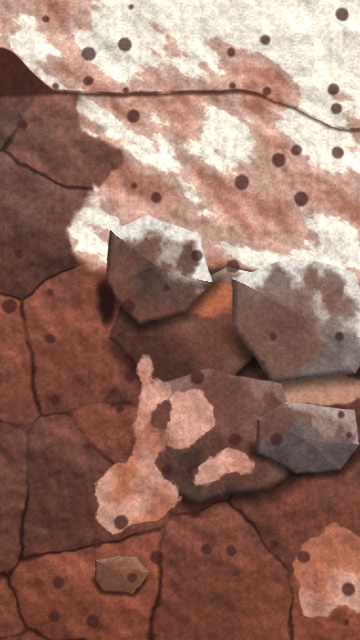
Write a Shadertoy shader that draws this texture.

```glsl
// Sunlit pink sandstone above shaded brown boulders, with pale patches and dark spots.

float hash(vec2 p) {
    return fract(sin(dot(p, vec2(127.1, 311.7))) * 43758.5453);
}

float noise(vec2 p) {
    vec2 i = floor(p), f = fract(p);
    f = f * f * (3.0 - 2.0 * f);
    return mix(mix(hash(i), hash(i + vec2(1, 0)), f.x),
               mix(hash(i + vec2(0, 1)), hash(i + vec2(1, 1)), f.x), f.y);
}

float fbm(vec2 p) {
    float sum = 0.0, amp = 0.5;
    for (int i = 0; i < 6; i++) {
        sum += amp * noise(p);
        p = mat2(1.6, 1.2, -1.2, 1.6) * p + 7.3;
        amp *= 0.5;
    }
    return sum;
}

float blob(vec2 p, vec2 center, vec2 radius) {
    return (length((p - center) / radius) - 1.0) * min(radius.x, radius.y);
}

// Large fractured slabs: x = tone, y = distance to the crack, z = slope to the light
vec3 slabs(vec2 p) {
    vec2 cell = floor(p), toNear = vec2(0), id = vec2(0);
    float first = 9.0, second = 9.0;
    for (int k = 0; k < 9; k++) {
        vec2 g = cell + vec2(k % 3 - 1, k / 3 - 1);
        vec2 v = g + 0.15 + 0.7 * vec2(hash(g), hash(g + 41.0)) - p;
        float d = length(v);
        if (d < first) { second = first; first = d; toNear = v; id = g; }
        else second = min(second, d);
    }
    return vec3(hash(id + 9.0), second - first, -dot(toNear, vec2(0.4, 0.9)));
}

// Faceted stone with a sun-bleached top and a shadow beneath
void boulder(inout vec3 col, vec2 p, vec2 center, vec2 radius, float seed, vec3 tint, float bleach) {
    vec2 q = (p - center) / radius, normal = vec2(0, 1);
    float d = -1.0;
    for (int i = 0; i < 7; i++) {
        float fi = float(i), a = (fi + 0.6 * hash(vec2(seed, fi))) * 0.8976;
        vec2 dir = vec2(cos(a), sin(a));
        float e = dot(q, dir) / (0.86 + 0.2 * hash(vec2(fi, seed + 3.0)));
        if (e > d) { d = e; normal = dir; }
    }
    d -= 1.0;
    float light = dot(normal, vec2(0.45, 0.89));
    float grit = fbm(p * 17.0 + seed);
    float under = smoothstep(0.28, 0.0, d) * smoothstep(0.1, -0.5, q.y);
    col *= 1.0 - 0.55 * under;
    vec3 stone = tint * (0.88 + 0.16 * light + 0.5 * (grit - 0.5));
    stone = mix(stone, vec3(0.47, 0.29, 0.23), 0.6 * smoothstep(0.45, 0.65, fbm(p * 6.0 + seed)));
    float rim = smoothstep(-0.34, -0.08, d + 0.9 * (grit - 0.5)) * smoothstep(0.2, 0.65, light);
    float chalk = smoothstep(0.52, 0.68, grit) * smoothstep(-0.3, 0.5, q.x + q.y);
    stone = mix(stone, vec3(0.92, 0.89, 0.85), bleach * max(rim, 0.5 * chalk));
    stone *= 1.0 - 0.4 * smoothstep(-0.1, 0.0, d) * smoothstep(0.1, -0.4, light);
    col = mix(col, stone, smoothstep(0.02, -0.02, d));
}

void mainImage(out vec4 fragColor, in vec2 fragCoord) {
    vec2 uv = fragCoord / iResolution.xy;
    vec2 p = vec2(uv.x, uv.y * 1.778);
    vec2 wobble = vec2(fbm(p * 6.0), fbm(p * 6.0 + 31.0)) - 0.5;
    vec2 w = p + 0.09 * wobble;
    float rough = fbm(p * 13.0 + 5.0);
    float slope = rough - fbm(p * 13.0 + 5.0 + vec2(0.12, 0.2));

    // Shaded slabs, redder towards the ground
    vec3 slab = slabs(w * vec2(2.7, 3.1) + 2.0);
    vec3 shade = mix(vec3(0.35, 0.225, 0.19), vec3(0.51, 0.30, 0.235),
                     smoothstep(0.25, 0.75, 0.45 * slab.x + 0.6 * fbm(p * 5.0)));
    shade = mix(shade, vec3(0.53, 0.28, 0.19), 0.5 * smoothstep(0.5, 0.0, p.y));
    shade = mix(shade, vec3(0.49, 0.38, 0.35), 0.45 * smoothstep(0.9, 1.4, p.y));
    shade *= 1.0 + 0.22 * slab.z;
    shade *= 1.0 - 0.5 * smoothstep(0.05, 0.0, slab.y) * smoothstep(0.35, 0.6, fbm(p * 4.0 + 17.0));
    shade *= 1.0 + 1.1 * slope;

    // Sunlit face with diagonal bleached streaks
    vec2 along = mat2(0.85, 0.53, -0.53, 0.85) * p;
    float streak = fbm(along * vec2(5.0, 11.0) + 3.0);
    float bleached = streak + 0.14 * smoothstep(1.4, 1.7, p.y) + 0.1 * (p.x - 0.5) + 0.3 * slope;
    vec3 sunny = mix(vec3(0.71, 0.49, 0.41), vec3(0.82, 0.66, 0.59), smoothstep(0.3, 0.52, bleached));
    sunny = mix(sunny, vec3(0.97, 0.93, 0.86), smoothstep(0.53, 0.60, bleached));
    sunny *= 1.0 + 0.75 * slope;
    float ledge = 1.52 - 0.1 * smoothstep(0.65, 1.0, w.x) + 0.025 * wobble.y;
    float lip = ledge + 0.13 * smoothstep(0.17, 0.0, p.x);
    float edge = 0.31 - 0.5 * abs(p.y - 1.33) + 0.25 * wobble.x;
    float sun = smoothstep(-0.012, 0.012, min(p.x - edge, w.y - 1.02));
    sun *= smoothstep(0.17, 0.27, p.x + 0.3 * wobble.y);
    sun = max(sun, smoothstep(-0.004, 0.006, p.y - lip));
    vec3 col = mix(shade, sunny, sun);
    float gap = smoothstep(ledge - 0.015, ledge, p.y) * smoothstep(lip + 0.004, lip - 0.004, p.y);
    float crack = smoothstep(0.009, 0.002, abs(p.y - ledge)) * smoothstep(0.3, 0.5, fbm(p * 9.0));
    col = mix(col, vec3(0.24, 0.13, 0.10), max(0.8 * gap, 0.75 * crack));

    // Boulders, back to front
    vec2 s = p + 0.035 * wobble;
    boulder(col, s, vec2(0.65, 0.96), vec2(0.13, 0.07), 2.0, vec3(0.62, 0.52, 0.48), 1.0);
    boulder(col, s, vec2(0.50, 0.84), vec2(0.19, 0.14), 5.0, vec3(0.43, 0.28, 0.23), 0.1);
    col = mix(col, vec3(0.70, 0.41, 0.29), smoothstep(0.006, -0.006, blob(w, vec2(0.54, 0.94), vec2(0.1, 0.04))));
    boulder(col, s, vec2(0.43, 1.03), vec2(0.15, 0.14), 8.0, vec3(0.47, 0.35, 0.31), 1.0);
    col = mix(col, vec3(0.74, 0.55, 0.45), smoothstep(0.006, -0.006, blob(w, vec2(0.87, 0.70), vec2(0.17, 0.05))));
    boulder(col, s, vec2(0.845, 0.90), vec2(0.20, 0.175), 11.0, vec3(0.60, 0.53, 0.51), 0.95);
    boulder(col, s, vec2(0.61, 0.57), vec2(0.21, 0.19), 14.0, vec3(0.42, 0.30, 0.27), 0.2);
    boulder(col, s, vec2(0.84, 0.56), vec2(0.15, 0.10), 17.0, vec3(0.47, 0.40, 0.39), 0.5);
    boulder(col, s, vec2(0.34, 0.18), vec2(0.07, 0.05), 20.0, vec3(0.55, 0.36, 0.28), 0.2);

    // Flaked pink patches and a dark hollow
    float flake = min(blob(w, vec2(0.37, 0.42), vec2(0.12, 0.09)), blob(w, vec2(0.51, 0.62), vec2(0.07, 0.06)));
    flake = min(flake, min(blob(w, vec2(0.62, 0.47), vec2(0.08, 0.04)), blob(w, vec2(0.94, 0.20), vec2(0.11, 0.13))));
    flake = min(flake, blob(w, vec2(0.41, 0.62), vec2(0.03, 0.14)));
    flake += 0.07 * (rough - 0.5);
    vec3 pink = mix(vec3(0.68, 0.42, 0.32), vec3(0.80, 0.60, 0.52), smoothstep(0.35, 0.6, fbm(p * 9.0 + 50.0)));
    col = mix(col, pink * (1.0 + 0.7 * slope), smoothstep(0.004, -0.004, flake));
    col = mix(col, vec3(0.17, 0.09, 0.08), smoothstep(0.01, -0.01, blob(w, vec2(0.29, 0.93), vec2(0.025, 0.05))));

    // Scattered round mineral spots
    vec2 cell = floor(p / 0.1);
    float size = mix(0.007, 0.021, hash(cell + 60.0));
    vec2 spot = (cell + 0.25 + 0.5 * vec2(hash(cell + 70.0), hash(cell + 80.0))) * 0.1;
    float stain = smoothstep(size + 0.004, size - 0.005, length(p + 0.015 * wobble - spot));
    col = mix(col, vec3(0.27, 0.15, 0.14), 0.75 * stain * step(hash(cell + 90.0), 0.36));

    // Fine grain
    col *= 1.0 + 0.16 * (noise(p * 190.0) - 0.5) + 0.12 * (noise(p * 90.0) - 0.5);
    fragColor = vec4(clamp(col, 0.0, 1.0), 1.0);
}
```
